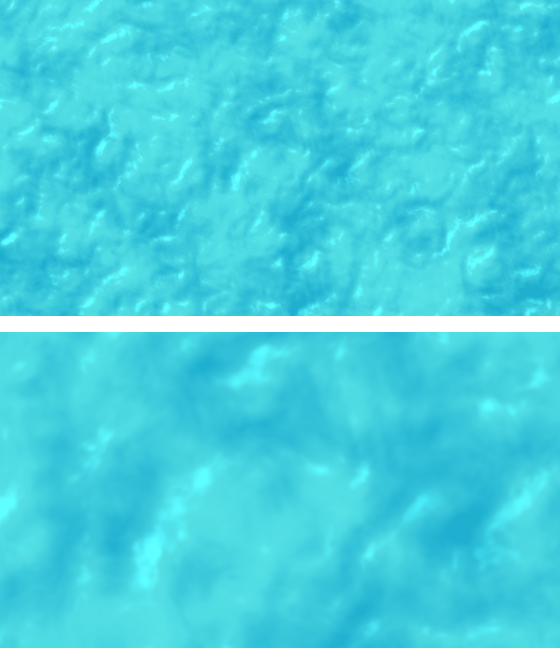
Top: the whole. Bottom: its middle third, enlarged.
A Shadertoy shader for this texture:

```glsl
#define BUMP_FREQ 8.5
#define BUMP_GAIN 0.46
#define PATCH_FREQ 3.4
#define RIDGE_STRETCH 0.95
#define WARP 0.14
#define TONE_MID 0.74
#define SLOPE_SHADE 0.23
#define GLINT_RANGE 0.5, 1.65
#define DEEP vec3(0.12, 0.69, 0.815)
#define PALE vec3(0.328, 0.875, 0.895)
#define GLINT vec3(0.04, 0.13, 0.13)
#define FOAM vec3(0.50, 0.94, 0.94)

// Random unit gradient for a lattice corner
vec2 cornerGradient(vec2 cell) {
    vec3 q = fract(cell.xyx * vec3(0.1031, 0.1030, 0.0973));
    q += dot(q, q.yzx + 33.33);
    float angle = 6.2832 * fract((q.x + q.y) * q.z);
    return vec2(cos(angle), sin(angle));
}

float gradientNoise(vec2 p) {
    vec2 cell = floor(p), f = p - cell;
    vec2 u = f * f * f * (f * (f * 6.0 - 15.0) + 10.0);
    vec2 o = vec2(0.0, 1.0);
    float a = dot(cornerGradient(cell), f);
    float b = dot(cornerGradient(cell + o.yx), f - o.yx);
    float c = dot(cornerGradient(cell + o.xy), f - o.xy);
    float d = dot(cornerGradient(cell + o.yy), f - o.yy);
    return mix(mix(a, b, u.x), mix(c, d, u.x), u.y);
}

mat2 rotation(float angle) {
    float c = cos(angle), s = sin(angle);
    return mat2(c, s, -s, c);
}

// Rounded lumps: soft absolute value of noise, summed over octaves
float surfaceHeight(vec2 p) {
    p += WARP * vec2(gradientNoise(p * 1.3 + 17.0), gradientNoise(p * 1.3 + 51.0));
    float height = 0.0, amplitude = 1.0;
    for (int i = 0; i < 4; i++) {
        float n = gradientNoise(p);
        height += amplitude * sqrt(n * n + 0.015);
        p = rotation(0.6) * p * 2.0 + 9.7;
        amplitude *= BUMP_GAIN;
    }
    return height;
}

void mainImage(out vec4 fragColor, in vec2 fragCoord) {
    vec2 uv = fragCoord / iResolution.y;

    // Ridges run up to the right; light falls across them from the upper left
    vec2 ridge = rotation(-0.7) * uv * vec2(RIDGE_STRETCH, 1.0);
    vec2 p = ridge * BUMP_FREQ + 40.0;
    vec2 towardLight = vec2(0.0, 0.09);
    float height = surfaceHeight(p);
    float facing = (surfaceHeight(p - towardLight) - surfaceHeight(p + towardLight))
                 / (2.0 * towardLight.y);

    // Broad dark patches and cloudy mottling
    float patches = gradientNoise(ridge * PATCH_FREQ + 5.0);
    float mottle = gradientNoise(uv * 8.0 + 23.0) + 0.6 * gradientNoise(uv * 17.0 + 71.0);
    float tone = TONE_MID + 0.85 * patches + 0.52 * mottle
               + 0.9 * (height - 0.42) + SLOPE_SHADE * facing;
    tone -= 0.6 * max(tone - 0.9, 0.0);
    vec3 color = mix(DEEP, PALE, clamp(tone, 0.0, 1.05));

    // Bright lit edges, and milky caps on the tallest lumps
    float glint = smoothstep(GLINT_RANGE, facing) * smoothstep(0.15, 0.45, height);
    float cap = smoothstep(0.65, 1.0, height) * smoothstep(-0.2, 0.8, facing);
    color += GLINT * glint;
    color = mix(color, FOAM, 0.4 * cap);

    fragColor = vec4(color, 1.0);
}
```
